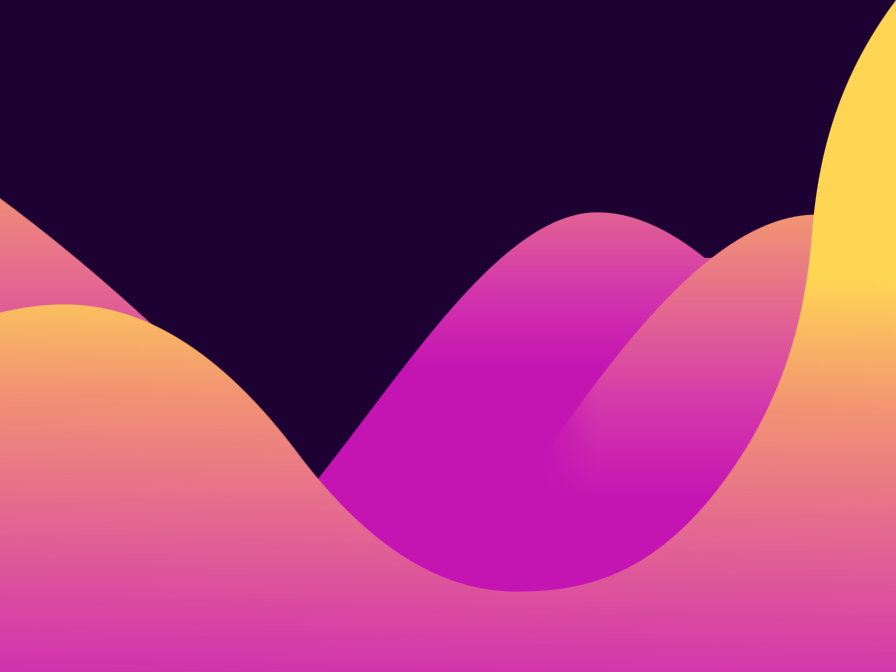
This background is drawn by a WebGL 2 fragment shader. Its source:

```glsl
#version 300 es
precision highp float;
// Layered smooth hills in sunset colours over a dark violet field.
// Each outline is a chain of cubic arcs; each layer is shaded by one shared
// colour ramp that runs with height, from magenta up to yellow.

uniform vec2 u_resolution;
out vec4 fragColor;

const vec2 CANVAS = vec2(4.0, 3.0);
const vec3 NIGHT = vec3(0.115, 0.005, 0.195);
const vec3 MAGENTA = vec3(0.77, 0.08, 0.70);
const vec3 ORCHID = vec3(0.83, 0.22, 0.67);
const vec3 ROSE = vec3(0.89, 0.40, 0.57);
const vec3 CORAL = vec3(0.95, 0.58, 0.45);
const vec3 YELLOW = vec3(1.0, 0.84, 0.33);

// Cubic arc between knots (position, value, slope), held flat outside them.
float arc(float x, vec3 a, vec3 b) {
    float span = b.x - a.x;
    float t = clamp((x - a.x) / span, 0.0, 1.0);
    float s = 1.0 - t;
    return a.y * s * s * (1.0 + 2.0 * t) + b.y * t * t * (3.0 - 2.0 * t)
         + span * t * s * (a.z * s - b.z * t);
}

// Two arcs that meet at the middle knot.
float arcPair(float x, vec3 a, vec3 b, vec3 c) {
    return x < b.x ? arc(x, a, b) : arc(x, b, c);
}

// Antialiased coverage of the region where d is positive.
float cover(float d) {
    return clamp(0.5 + d / max(fwidth(d), 1e-5), 0.0, 1.0);
}

// Shared ramp: 0 is magenta, 1 is yellow.
vec3 sunset(float tone) {
    float k = clamp(tone, 0.0, 1.0) * 4.0;
    vec3 c = mix(MAGENTA, ORCHID, clamp(k, 0.0, 1.0));
    c = mix(c, ROSE, clamp(k - 1.0, 0.0, 1.0));
    c = mix(c, CORAL, clamp(k - 2.0, 0.0, 1.0));
    return mix(c, YELLOW, clamp(k - 3.0, 0.0, 1.0));
}

// Front wave: crest on the left, trough in the centre, rise to the right.
float frontHeight(float x) {
    vec3 crest = vec3(0.286, 1.641, 0.0);
    vec3 trough = vec3(2.307, 0.359, 0.0);
    if (x < crest.x) return arc(x, vec3(0.0, 1.604, 0.25), crest);
    if (x < trough.x) return arcPair(x, crest, vec3(1.328, 0.979, -1.33), trough);
    return arc(x, trough, vec3(3.229, 0.849, 1.35));
}

// Steep right side of the front wave, given as x over y.
float wallEdge(float y) {
    return arcPair(y, vec3(0.849, 3.229, 0.74), vec3(1.958, 3.625, 0.08),
                   vec3(3.0, 4.0, 0.75));
}

void main() {
    vec2 p = gl_FragCoord.xy / u_resolution * CANVAS;
    vec3 color = NIGHT;

    // Far slope at the left edge
    float slope = arc(p.x, vec3(0.0, 2.115, -0.74), vec3(2.083, -0.01, -1.3));
    color = mix(color, sunset((p.y - 0.715) * 0.5), cover(slope - p.y));

    // Central hill
    float hill = arcPair(p.x, vec3(1.417, 0.859, 1.26), vec3(2.667, 2.052, 0.0),
                         vec3(3.146, 1.849, -0.8));
    color = mix(color, sunset((p.y - 1.36) * 0.69), cover(hill - p.y));

    // Right hill, dissolving into the central one at its lower left
    float shoulder = arc(p.x, vec3(2.448, 0.995, 1.45), vec3(3.646, 2.042, 0.0));
    float fade = smoothstep(2.4, 2.7, p.x);
    color = mix(color, sunset((p.y - 0.775) * 0.6), cover(shoulder - p.y) * fade);

    // Front wave with its steep wall
    float front = max(cover(frontHeight(p.x) - p.y), cover(p.x - wallEdge(p.y)));
    color = mix(color, sunset(0.21 + 0.426 * p.y + 0.01 * p.x), front);

    fragColor = vec4(color, 1.0);
}
```
